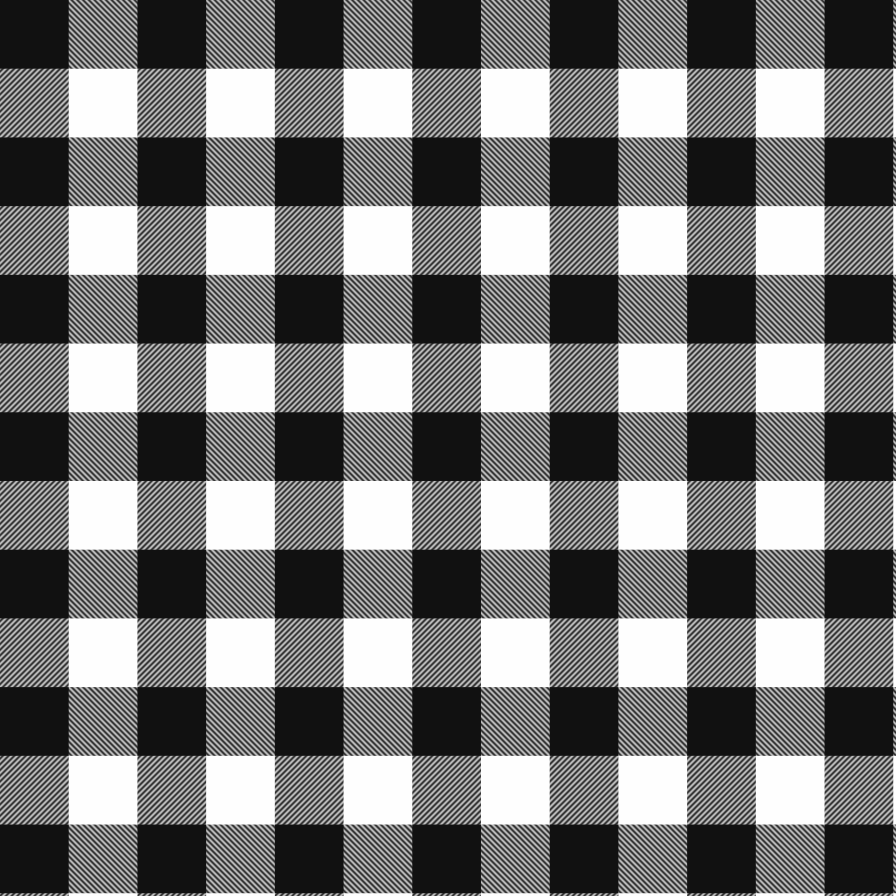
Write a WebGL 2 fragment shader that draws this pattern.

```glsl
#version 300 es
precision highp float;
// Black and white gingham: dark and light bands of equal width cross each other.
// Dark over dark is black, light over light is white, and mixed crossings are
// filled with soft diagonal twill lines that lean left or right by band direction.

uniform vec2 u_resolution;
out vec4 outColor;

// Coverage of the dark bands along one axis; bands are one unit wide
float darkBand(float position, float pixel) {
    float fromCentre = abs(mod(position + 0.5, 2.0) - 1.0);
    return clamp(0.5 + (0.5 - fromCentre) / pixel, 0.0, 1.0);
}

// Soft twill lines, twelve per band width
float twill(float diagonal) {
    return 0.47 + 0.29 * cos(6.28318 * 12.0 * diagonal);
}

void main() {
    // Band units, counted from the upper left corner
    vec2 uv = gl_FragCoord.xy / u_resolution;
    vec2 cell = vec2(uv.x, 1.0 - uv.y) * 13.04;
    vec2 pixel = 13.04 / u_resolution;

    float column = darkBand(cell.x, pixel.x);
    float row = darkBand(cell.y, pixel.y);

    // Lines fall to the right in dark rows and rise to the right in dark columns
    float falling = twill(cell.x - cell.y);
    float rising = twill(cell.x + cell.y);

    // Blend the four kinds of crossing
    float darkRow = mix(falling, 0.068, column);
    float lightRow = mix(0.995, rising, column);
    outColor = vec4(vec3(mix(lightRow, darkRow, row)), 1.0);
}
```
